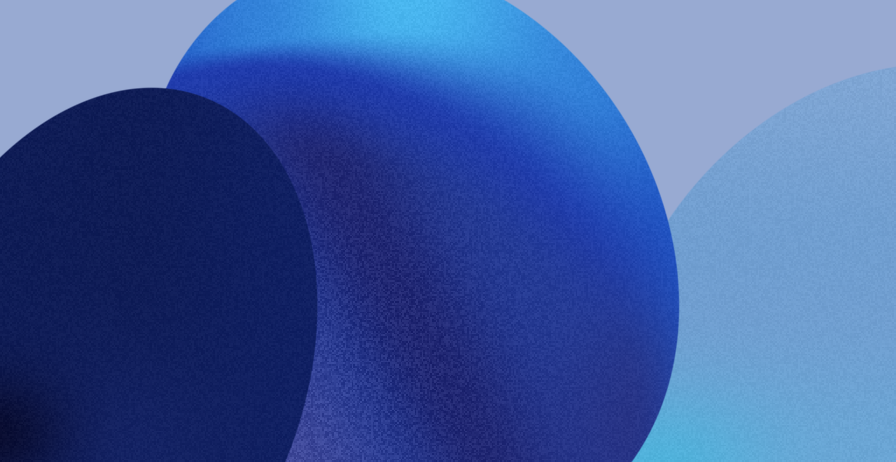
Give the GLSL for this background, as a WebGL 2 fragment shader.

```glsl
#version 300 es
precision highp float;

uniform vec2 u_resolution;
out vec4 outColor;

#define GRAIN_CELLS 264.0
#define GRAIN_SOFT 0.018
#define GRAIN_ROUGH 0.055
#define BACKDROP vec3(0.595, 0.665, 0.825)
#define NAVY vec3(0.058, 0.110, 0.335)
#define INDIGO vec3(0.145, 0.235, 0.590)
#define SHADOW vec3(0.130, 0.155, 0.450)
#define VIOLET vec3(0.250, 0.285, 0.600)
#define ROYAL vec3(0.125, 0.235, 0.680)
#define CYAN vec3(0.290, 0.720, 0.940)
#define AZURE vec3(0.200, 0.510, 0.850)
#define MIST vec3(0.440, 0.620, 0.815)

float hash(vec2 cell) {
    vec3 q = fract(vec3(cell.xyx) * 0.1031);
    q += dot(q, q.yzx + 33.33);
    return fract((q.x + q.y) * q.z);
}

// Signed distance to an ellipse given by half extents and a skew in -1..1
float ellipse(vec2 p, vec2 center, vec2 extent, float skew) {
    vec2 n = (p - center) / extent;
    float k = 1.0 - skew * skew;
    float level = sqrt(max(dot(n, n) - 2.0 * skew * n.x * n.y, 1e-6) / k);
    vec2 slope = (n - skew * n.yx) / (extent * k * level);
    return (level - 1.0) / max(length(slope), 1e-3);
}

float cover(float d) {
    float pixel = 1.0 / u_resolution.y;
    return smoothstep(pixel, -pixel, d);
}

float blob(vec2 p, vec2 center, vec2 radius) {
    vec2 q = (p - center) / radius;
    return exp(-dot(q, q));
}

// Pale disc with a cyan glow at its lower left
vec3 paleDisc(vec2 p) {
    vec3 color = mix(MIST, vec3(0.50, 0.65, 0.83), smoothstep(0.45, 0.9, p.y));
    color = mix(color, vec3(0.41, 0.66, 0.84), smoothstep(0.35, 0.0, p.y) * 0.7);
    return mix(color, vec3(0.31, 0.70, 0.86), blob(p, vec2(1.42, -0.02), vec2(0.24, 0.16)));
}

// Large disc: bright rim light around a deep, folded body
vec3 blueDisc(vec2 p) {
    vec2 rimOffset = p - vec2(0.88, 1.02);
    rimOffset.x *= rimOffset.x < 0.0 ? 1.3 : 1.0;
    float reach = length(rimOffset);
    vec3 rim = mix(CYAN, AZURE, smoothstep(0.0, 0.45, reach));
    rim = mix(rim, vec3(0.13, 0.34, 0.77), smoothstep(0.4, 0.8, reach));

    float fold = dot(p - vec2(0.669, 0.722), vec2(0.879, 0.478));
    vec3 body = mix(INDIGO, SHADOW, exp(-fold * fold / 0.022));
    body = mix(body, VIOLET, smoothstep(-0.08, -0.40, fold));
    body = mix(body, vec3(0.155, 0.200, 0.520), blob(p, vec2(1.40, 0.06), vec2(0.22, 0.24)));

    float edge = ellipse(p, vec2(0.606, 0.116), vec2(0.833, 0.758), 0.0);
    body = mix(body, ROYAL, smoothstep(-0.22, 0.0, edge) * smoothstep(0.2, 0.6, p.y));
    float softness = mix(0.04, 0.17, smoothstep(0.5, 1.25, p.x));
    return mix(body, rim, smoothstep(-0.5 * softness, softness, edge));
}

// Dark disc with a dim lift and a black corner
vec3 navyDisc(vec2 p) {
    vec3 color = mix(NAVY, vec3(0.063, 0.125, 0.385), smoothstep(0.25, 0.68, p.x));
    color = mix(color, vec3(0.085, 0.145, 0.410), 0.8 * blob(p, vec2(0.26, 0.02), vec2(0.26, 0.22)));
    return mix(color, vec3(0.035, 0.050, 0.190), blob(p, vec2(-0.02, 0.06), vec2(0.16, 0.13)));
}

void main() {
    vec2 p = gl_FragCoord.xy / u_resolution.y;
    float pale = cover(ellipse(p, vec2(1.9005, 0.2045), vec2(0.598, 0.657), 0.20));
    float blue = cover(ellipse(p, vec2(0.889, 0.449), vec2(0.581, 0.639), -0.174));
    float navy = cover(ellipse(p, vec2(0.212, 0.185), vec2(0.475, 0.625), 0.245));

    // Layers from back to front
    vec3 color = mix(BACKDROP, paleDisc(p), pale);
    color = mix(color, blueDisc(p), blue);
    color = mix(color, navyDisc(p), navy);

    // Film grain, rougher in the fold of the large disc
    float rough = blue * (1.0 - navy) * blob(p, vec2(0.75, 0.15), vec2(0.40, 0.50));
    float strength = mix(GRAIN_SOFT * max(pale, max(blue, navy)), GRAIN_ROUGH, rough);
    color += (hash(floor(p * GRAIN_CELLS)) - 0.5) * 2.0 * strength;

    outColor = vec4(clamp(color, 0.0, 1.0), 1.0);
}
```
